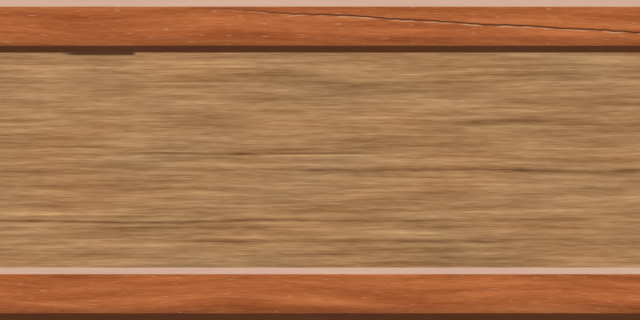
This texture is drawn by a Shadertoy shader. Its source:

```glsl
// Brown wood-grain panel framed by two bevelled reddish wooden rails.

vec2 gradient(vec2 cell) {
    vec3 h = fract(cell.xyx * vec3(0.1031, 0.1030, 0.0973));
    h += dot(h, h.yzx + 33.33);
    float angle = 6.2832 * fract((h.x + h.y) * h.z);
    return vec2(cos(angle), sin(angle));
}

// Gradient noise, roughly -0.7 to 0.7
float noise(vec2 p) {
    vec2 i = floor(p), f = fract(p);
    vec2 u = f * f * f * (f * (f * 6.0 - 15.0) + 10.0);
    vec2 e = vec2(1.0, 0.0);
    float low = mix(dot(gradient(i), f), dot(gradient(i + e), f - e), u.x);
    float high = mix(dot(gradient(i + e.yx), f - e.yx), dot(gradient(i + 1.0), f - 1.0), u.x);
    return mix(low, high, u.y);
}

float fbm(vec2 p) {
    float sum = 0.0, amp = 1.0;
    for (int i = 0; i < 4; i++) {
        sum += amp * noise(p);
        p = p * 2.03 + 17.3;
        amp *= 0.55;
    }
    return sum;
}

// Soft horizontal streak spanning x = from..to, gently wavy
float streak(vec2 p, float y, float from, float to, float width) {
    float d = (p.y - y + 0.008 * noise(vec2(p.x * 3.0, y * 90.0))) / width;
    float ends = smoothstep(from - 0.12, from + 0.12, p.x) * (1.0 - smoothstep(to - 0.12, to + 0.12, p.x));
    return exp(-d * d) * ends * (0.75 + 0.6 * noise(vec2(p.x * 14.0, y * 70.0)));
}

vec3 panelWood(vec2 p) {
    vec2 q = p + vec2(0.0, 0.008 * noise(p * vec2(2.0, 5.0)));
    float broad = fbm(q * vec2(1.3, 22.0) + 4.0);
    float fine = fbm(q * vec2(4.0, 75.0) + 31.0);
    float fibre = noise(q * vec2(22.0, 150.0) + 9.0);
    vec3 col = vec3(0.655, 0.492, 0.335);
    col += vec3(0.09, 0.085, 0.07) * broad + vec3(0.10, 0.095, 0.075) * fine;
    col += 0.045 * fibre;
    col += vec3(0.02, -0.004, -0.012) * noise(p * vec2(2.5, 9.0) + 50.0);

    // Long dark pores
    float dark = streak(p, 0.468, 0.9, 2.1, 0.006) + 0.8 * streak(p, 0.518, 0.4, 1.15, 0.004);
    dark += streak(p, 0.308, -0.2, 1.3, 0.005) + 0.7 * streak(p, 0.288, 0.0, 0.9, 0.006);
    dark += 0.8 * streak(p, 0.248, 0.6, 2.1, 0.008) + 0.6 * streak(p, 0.62, 1.45, 1.85, 0.012);
    dark += 0.6 * streak(p, 0.625, -0.2, 0.3, 0.005) + 0.6 * streak(p, 0.175, 1.2, 1.7, 0.006);
    col -= vec3(0.17, 0.15, 0.12) * dark;

    // Pale fibres
    float pale = streak(p, 0.514, 0.85, 1.25, 0.004) + streak(p, 0.328, -0.2, 0.4, 0.005);
    pale += 0.7 * streak(p, 0.278, 1.2, 1.6, 0.005) + 0.5 * streak(p, 0.79, -0.2, 0.4, 0.006);
    return col + vec3(0.13, 0.12, 0.09) * pale;
}

vec3 railWood(vec2 p) {
    vec2 q = p + vec2(0.0, 0.025 * noise(p * vec2(2.2, 5.0)) + 0.012 * p.x);
    float grain = fbm(q * vec2(2.0, 34.0) + 70.0);
    float fibre = noise(q * vec2(24.0, 170.0));
    vec3 col = vec3(0.665, 0.375, 0.212);
    col += vec3(0.11, 0.09, 0.065) * grain + 0.04 * fibre;
    // Short greyish flecks
    float fleck = smoothstep(0.36, 0.55, noise(q * vec2(26.0, 140.0) + 13.0));
    return mix(col, vec3(0.72, 0.55, 0.46), 0.5 * fleck);
}

void mainImage(out vec4 fragColor, in vec2 fragCoord) {
    vec2 p = fragCoord / iResolution.y;
    p.x *= 2.0 * iResolution.y / iResolution.x;
    float soft = 0.003;

    vec3 col = panelWood(p);
    // Shadow slit under the upper rail
    float slit = smoothstep(0.18, 0.24, p.x) * (1.0 - smoothstep(0.41, 0.43, p.x));
    col = mix(col, vec3(0.27, 0.17, 0.12), 0.85 * slit * smoothstep(0.825, 0.831, p.y));

    // Both rails share one profile, measured from their lower edge
    float h = p.y > 0.5 ? p.y - 0.836 : p.y;
    vec3 rail = railWood(p);
    rail *= mix(0.86, 1.03, smoothstep(0.02, 0.06, h));

    // Diagonal crack across the upper rail, with a lit lower lip
    float crackY = 0.967 - 0.056 * (p.x - 0.78) + 0.006 * noise(vec2(p.x * 5.0, 3.0))
                 + 0.003 * noise(vec2(p.x * 30.0, 8.0));
    float opening = smoothstep(0.5, 1.1, p.x);
    float gap = (p.y - crackY) / 0.0028;
    float lip = (p.y - crackY + 0.005) / 0.0028;
    rail = mix(rail, vec3(0.30, 0.17, 0.11), 0.75 * opening * exp(-gap * gap));
    rail = mix(rail, vec3(0.80, 0.64, 0.52), 0.65 * opening * exp(-lip * lip)
             * smoothstep(-0.3, 0.2, noise(vec2(p.x * 18.0, 5.0))));

    // Shaded lower bevel and bright upper bevel
    vec3 shade = vec3(0.35, 0.205, 0.13) + 0.2 * (rail - vec3(0.66, 0.37, 0.21));
    vec3 shine = vec3(0.82, 0.675, 0.59) + 0.25 * (rail - vec3(0.66, 0.37, 0.21));
    rail = mix(shade, rail, smoothstep(0.021 - soft, 0.021 + soft, h));
    rail = mix(rail, shine, smoothstep(0.143 - soft, 0.143 + soft, h));

    float onRail = smoothstep(-0.002, 0.002, h) * (1.0 - smoothstep(0.162, 0.166, h));
    if (p.y < 0.1 || p.y > 0.9) onRail = 1.0;
    fragColor = vec4(clamp(mix(col, rail, onRail), 0.0, 1.0), 1.0);
}
```
